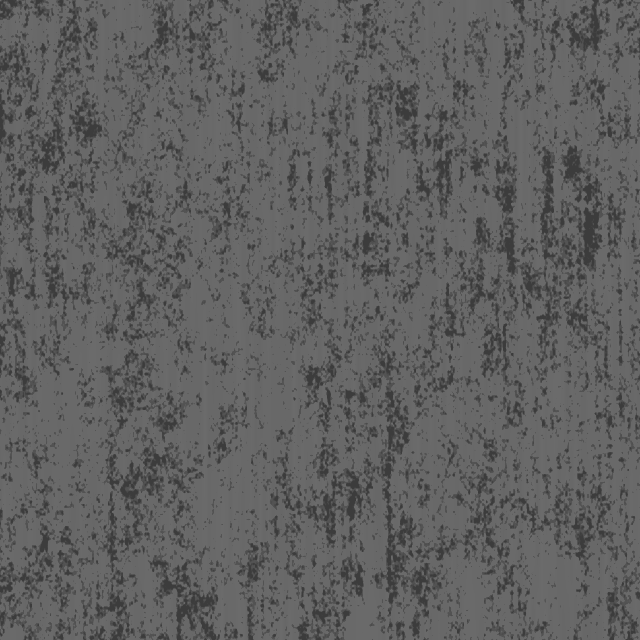
A Shadertoy shader for this texture:

```glsl
// Worn grey metal: ragged dark flecks gathered in clumps and vertical streaks.
// Layered value noise and cellular pits form one wear field, which is cut at
// two levels into mid and dark tones; a few long scratches run down the sheet.

const vec3 LIGHT_GREY = vec3(0.412);
const vec3 MID_GREY   = vec3(0.325);
const vec3 DARK_GREY  = vec3(0.237);

const vec2 MID_CUT  = vec2(0.25, 0.48);   // wear range from light to mid
const vec2 DARK_CUT = vec2(0.58, 1.06);   // wear range from mid to dark

const vec2 PATCH_FREQ  = vec2(8.0, 6.0);
const vec2 CLUMP_FREQ  = vec2(27.0, 20.0);
const vec2 RAGGED_FREQ = vec2(68.0, 50.0);
const vec2 GRAIN_FREQ  = vec2(165.0, 125.0);
const vec2 FINE_FREQ   = vec2(330.0, 260.0);
const vec2 PIT_FREQ    = vec2(180.0, 125.0);
const vec2 STREAK_FREQ = vec2(190.0, 11.0);
const vec2 COLUMN_FREQ = vec2(64.0, 3.0);

const float WARP = 0.003;
const float BRUSH_CONTRAST = 0.008;
const int SCRATCH_COUNT = 9;
const float SCRATCH_WIDTH = 0.0024;
const float SCRATCH_DEPTH = 0.55;

float hash(vec2 p) {
    vec3 q = fract(vec3(p.xyx) * 0.1031);
    q += dot(q, q.yzx + 33.33);
    return fract((q.x + q.y) * q.z);
}

vec2 hash2(vec2 p) {
    return vec2(hash(p), hash(p + 71.7));
}

// Value noise from -1 to 1
float noise(vec2 p) {
    vec2 cell = floor(p);
    vec2 f = fract(p);
    f = f * f * (3.0 - 2.0 * f);
    float low  = mix(hash(cell), hash(cell + vec2(1, 0)), f.x);
    float high = mix(hash(cell + vec2(0, 1)), hash(cell + vec2(1, 1)), f.x);
    return 2.0 * mix(low, high, f.y) - 1.0;
}

// Distance to the nearest jittered point
float cellular(vec2 p) {
    vec2 cell = floor(p);
    float nearest = 2.0;
    for (int y = -1; y <= 1; y++) {
        for (int x = -1; x <= 1; x++) {
            vec2 corner = cell + vec2(x, y);
            nearest = min(nearest, length(corner + hash2(corner) - p));
        }
    }
    return nearest;
}

// Long thin vertical lines with faded ends
float scratches(vec2 p) {
    float total = 0.0;
    for (int i = 0; i < SCRATCH_COUNT; i++) {
        float id = float(i);
        float x = (id + hash(vec2(id, 5.3))) / float(SCRATCH_COUNT);
        float middle = hash(vec2(id, 19.1));
        float halfLength = mix(0.08, 0.25, hash(vec2(id, 43.7)));
        float line = 1.0 - smoothstep(0.4, 1.6, abs(p.x - x) / SCRATCH_WIDTH);
        float span = 1.0 - smoothstep(0.6, 1.0, abs(p.y - middle) / halfLength);
        total = max(total, line * span);
    }
    return total;
}

float wearField(vec2 p) {
    // Warping breaks up the straight lattice edges of the noise
    vec2 q = p + WARP * vec2(noise(p * 48.0), noise(p * 48.0 + 31.0));

    float clumps = 0.27 * noise(q * PATCH_FREQ + 3.0)
                 + 0.40 * noise(q * CLUMP_FREQ + 17.0);
    float flecks = 0.46 * noise(q * RAGGED_FREQ + 41.0)
                 + 0.60 * noise(q * GRAIN_FREQ + 67.0)
                 + 0.62 * noise(p * FINE_FREQ + 89.0)
                 + 0.80 * (0.5 - cellular(q * PIT_FREQ));

    // Streaks are strong in some regions and faint in others
    float region = 1.0 + 0.7 * noise(p * 4.0 + 53.0);
    float streaks = 0.42 * noise(p * STREAK_FREQ + 11.0)
                  + 0.24 * noise(p * COLUMN_FREQ + 29.0);

    return clumps + flecks + region * streaks + SCRATCH_DEPTH * scratches(p);
}

void mainImage(out vec4 fragColor, in vec2 fragCoord) {
    vec2 p = fragCoord / iResolution.y;
    float wear = wearField(p);

    // Faint vertical brushing on the bare surface
    float brushing = noise(p * vec2(150.0, 5.0) + 7.0);
    vec3 color = LIGHT_GREY + BRUSH_CONTRAST * brushing;

    // Worn tones
    color = mix(color, MID_GREY, smoothstep(MID_CUT.x, MID_CUT.y, wear));
    color = mix(color, DARK_GREY, smoothstep(DARK_CUT.x, DARK_CUT.y, wear));

    fragColor = vec4(color, 1.0);
}
```
